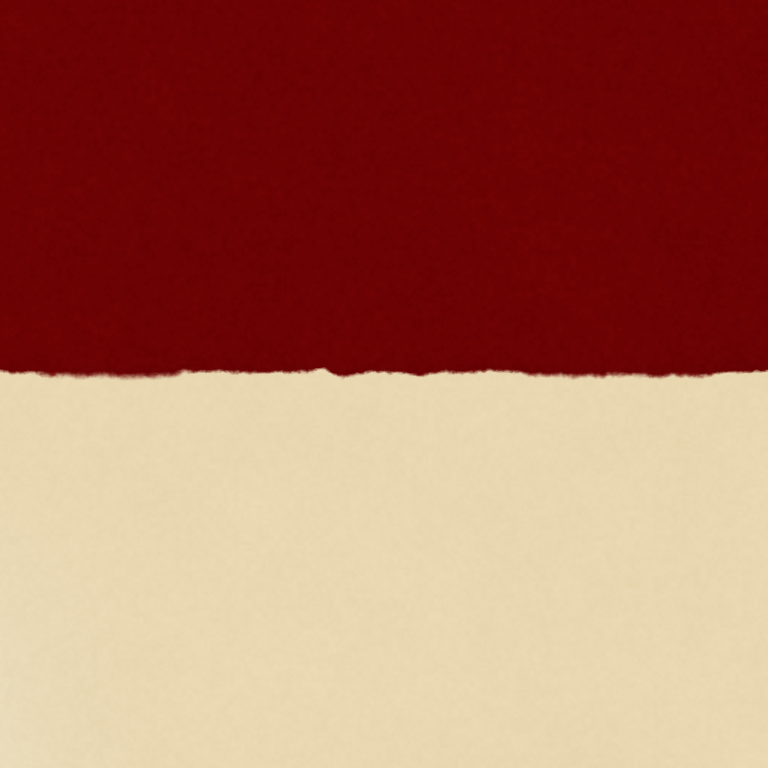
Give the GLSL for this texture, as a Shadertoy shader.

```glsl
// Deep red paper above a torn, fibrous edge of warm cream paper.

float hash(vec2 p) {
    vec3 q = fract(vec3(p.xyx) * 0.1031);
    q += dot(q, q.yzx + 33.33);
    return fract((q.x + q.y) * q.z);
}

float noise(vec2 p) {
    vec2 cell = floor(p), f = fract(p);
    f = f * f * (3.0 - 2.0 * f);
    return mix(mix(hash(cell), hash(cell + vec2(1, 0)), f.x),
               mix(hash(cell + vec2(0, 1)), hash(cell + vec2(1, 1)), f.x), f.y);
}

// Centred sum of octaves, roughly -0.5 to 0.5.
float fbm(vec2 p) {
    float sum = 0.0, amp = 0.5;
    for (int i = 0; i < 4; i++) {
        sum += amp * (noise(p) - 0.5);
        p = p * 2.03 + 17.3;
        amp *= 0.55;
    }
    return sum;
}

// Smooth plateau between a and b with ramps of width w.
float band(float x, float a, float b, float w) {
    return smoothstep(a - w, a + w, x) - smoothstep(b - w, b + w, x);
}

float bump(float x, float centre, float width) {
    float d = (x - centre) / width;
    return exp(-d * d);
}

// Height of the tear: broad dips, small peaks, then ragged fibres.
float tearHeight(vec2 uv) {
    float x = uv.x;
    float h = 0.5155;
    h -= 0.0050 * band(x, 0.055, 0.235, 0.012);
    h -= 0.0055 * bump(x, 0.447, 0.018);
    h -= 0.0030 * bump(x, 0.545, 0.020);
    h -= 0.0045 * band(x, 0.690, 0.925, 0.018);
    h += 0.0040 * bump(x, 0.422, 0.012);
    h += 0.0020 * bump(x, 0.650, 0.020);
    h += 0.0055 * fbm(vec2(x * 55.0, 3.0));
    return h + 0.0050 * fbm(uv * vec2(130.0, 170.0));
}

void mainImage(out vec4 fragColor, in vec2 fragCoord) {
    vec2 uv = fragCoord / iResolution.xy;
    float above = uv.y - tearHeight(uv);

    // Paper grain and faint mottling.
    float grain = noise(uv * 250.0) + noise(uv.yx * 130.0 + 41.0) - 1.0;
    float mottle = fbm(uv * 9.0 + 5.0);

    vec3 red = vec3(0.425, 0.008, 0.012);
    red += vec3(0.022, 0.007, 0.006) * grain + vec3(0.020, 0.002, 0.002) * mottle;
    red *= 1.0 - 0.07 * exp(-max(above, 0.0) / 0.012);

    vec3 cream = vec3(0.912, 0.843, 0.692);
    cream += vec3(0.010, 0.011, 0.015) * grain + vec3(0.012, 0.014, 0.020) * mottle;
    cream += vec3(0.004, 0.016, 0.035) * exp(-uv.x * 8.0) * smoothstep(0.5, 0.0, uv.y);

    // Thin fibres make the tear softer along the two long dips.
    float thin = band(uv.x, 0.05, 0.24, 0.02) + 0.6 * band(uv.x, 0.69, 0.91, 0.03);
    float soft = max(0.0032 + 0.0028 * thin, 0.75 / iResolution.y);
    float cover = 1.0 - smoothstep(-soft, soft, above);

    vec3 colour = mix(red, cream, cover);
    colour += vec3(0.02, 0.012, 0.006) * cover * (1.0 - cover);
    fragColor = vec4(clamp(colour, 0.0, 1.0), 1.0);
}
```
